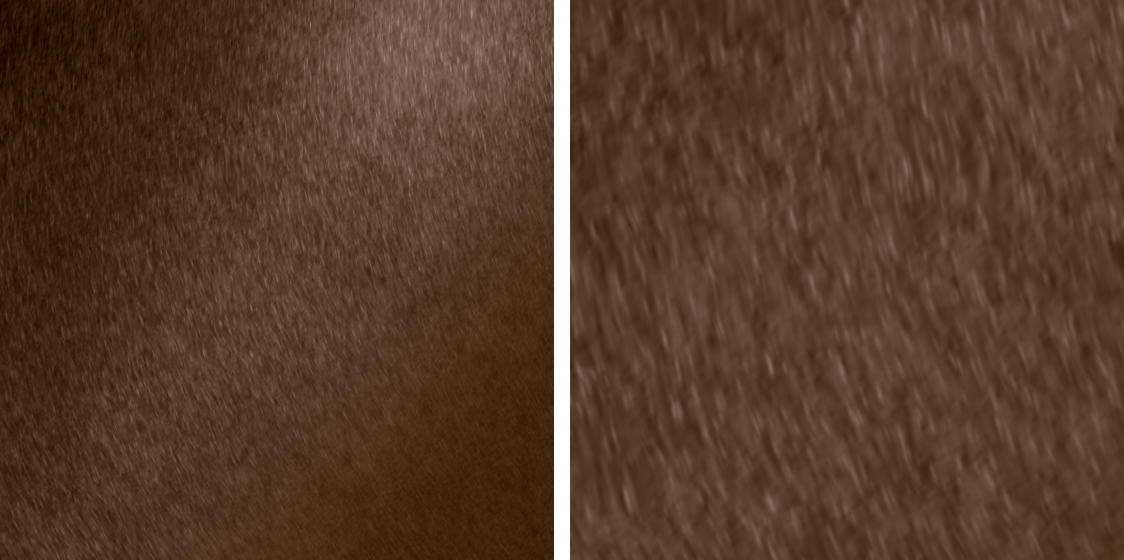
Left, the full canvas; right, a detail of the centre.
Reproduce this texture procedurally as a WebGL 1 fragment shader.

```glsl
precision highp float;
// Close view of brown skin: a broad diagonal sheen with a highlight near the
// top right, covered by fine leaning creases and short glinting strokes.
// The creases are stretched noise laid along a gently curved flow field.

uniform vec2 u_resolution;

const vec3 DEEP_BROWN = vec3(0.18, 0.09, 0.02);
const vec3 PALE_SHEEN = vec3(0.54, 0.44, 0.39);
const vec3 WARM_SHIFT = vec3(0.018, 0.0, -0.022);

float hash(vec2 p) {
  return fract(sin(dot(p, vec2(127.1, 311.7))) * 43758.5453);
}

float noise(vec2 p) {
  vec2 cell = floor(p);
  vec2 f = fract(p);
  f = f * f * (3.0 - 2.0 * f);
  float low = mix(hash(cell), hash(cell + vec2(1.0, 0.0)), f.x);
  float high = mix(hash(cell + vec2(0.0, 1.0)), hash(cell + 1.0), f.x);
  return mix(low, high, f.y);
}

float fbm(vec2 p) {
  float sum = 0.0;
  float weight = 0.5;
  for (int i = 0; i < 4; i++) {
    sum += weight * (noise(p) - 0.5);
    p = mat2(1.6, 1.2, -1.2, 1.6) * p + 7.3;
    weight *= 0.55;
  }
  return sum;
}

float bump(float distance, float radius) {
  float d = distance / radius;
  return exp(-d * d);
}

// Coordinates across and along the creases, which lean more towards the base
vec2 flow(vec2 p) {
  float across = p.x + 0.5 * p.y - 0.325 * p.y * p.y + 0.25 * p.x * p.y;
  vec2 wobble = vec2(fbm(p * 14.0), fbm(p * 11.0 + 31.0));
  return vec2(across, p.y - 0.25 * p.x) + wobble * vec2(0.012, 0.03);
}

// Short soft strokes, one per cell, of random place and strength
float strokes(vec2 p, float density, float width) {
  vec2 base = floor(p);
  float glow = 0.0;
  for (int j = -1; j <= 1; j++) {
    for (int i = -1; i <= 1; i++) {
      vec2 cell = base + vec2(float(i), float(j));
      vec2 center = cell + vec2(hash(cell), hash(cell + 17.3));
      vec2 d = (p - center) / vec2(width, 0.5);
      float strength = smoothstep(1.0 - density, 1.0, hash(cell + 41.7));
      glow = max(glow, strength * exp(-2.0 * dot(d, d)));
    }
  }
  return glow;
}

// Broad light: a diagonal band, softer on its right, and a round highlight
float sheen(vec2 p) {
  vec2 q = p - vec2(0.25, 0.15);
  float side = dot(q, vec2(0.84, -0.543));
  float along = dot(q, vec2(0.543, 0.84));
  float band = bump(side, side < 0.0 ? 0.26 : 0.4);
  band *= mix(0.75, 1.0, smoothstep(-0.1, 0.5, along));
  float highlight = bump(length(p - vec2(0.78, 0.93)), 0.25);
  float corner = bump(length(p - vec2(0.0, 1.0)), 0.2);
  return 0.11 + 0.38 * band + 0.36 * highlight - 0.16 * corner;
}

// Fine relief: stretched creases, glints and a faint cross weave
float relief(vec2 p, float light, float smoothSide) {
  vec2 f = flow(p);
  float creases = noise(f * vec2(190.0, 55.0)) - 0.5;
  creases += 0.7 * (noise(f * vec2(300.0, 110.0) + 9.0) - 0.5);
  float glints = strokes(f * vec2(120.0, 44.0), 0.6, 0.3);
  glints += 0.7 * strokes(f * vec2(165.0, 68.0) + 53.0, 0.5, 0.34);
  vec2 weave = vec2(f.x + 0.8 * f.y, f.y - 0.6 * f.x);
  float cross = noise(weave * vec2(110.0, 260.0)) - 0.5;
  float grain = 0.26 * creases + 0.3 * (glints - 0.2);
  grain *= mix(0.8, 1.15, smoothstep(0.1, 0.6, light));
  return grain * mix(1.0, 0.42, smoothSide) + 0.12 * cross;
}

void main() {
  vec2 p = gl_FragCoord.xy / u_resolution.y;
  float smoothSide = smoothstep(0.0, 0.55, p.x - p.y);

  float light = sheen(p + 0.05 * vec2(fbm(p * 4.0), fbm(p * 4.0 + 19.0)));
  float mottle = 0.13 * fbm(p * 9.0 + 3.0) + 0.12 * fbm(p * 34.0);
  float tone = light + mottle + relief(p, light, smoothSide);

  vec3 color = mix(DEEP_BROWN, PALE_SHEEN, clamp(tone, -0.2, 1.25));
  color += WARM_SHIFT * smoothSide;
  gl_FragColor = vec4(clamp(color, 0.0, 1.0), 1.0);
}
```
